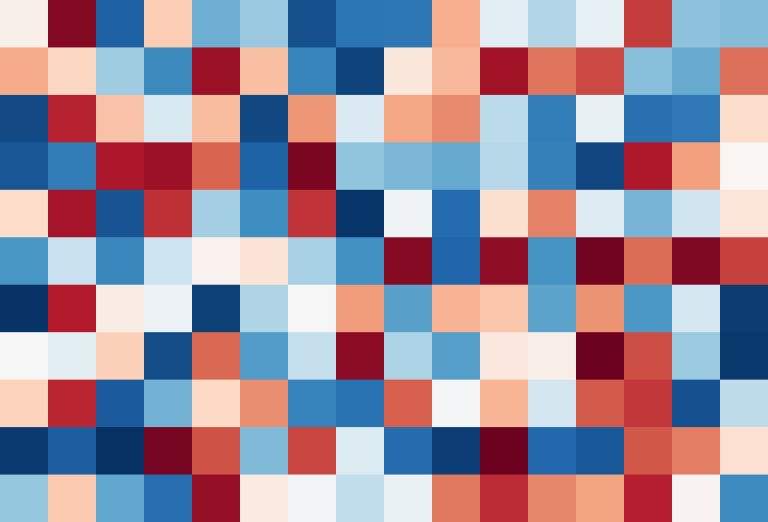
This pattern is drawn by a Shadertoy shader. Its source:

```glsl
// A mosaic of flat rectangles, 16 across and 11 down, in a red-white-blue scale.
// Each cell number is shuffled by a bijective hash, so the tones are spread
// evenly over the scale; cell borders are box filtered over one pixel.

#define COLUMNS 16
#define ROWS 11
#define SHUFFLE_SEED 77u
#define SHUFFLE_ROUNDS 5
#define BLUE_BIAS 0.30   // shifts the middle tones towards blue

const int STOPS = 11;
const vec3 SCALE[STOPS] = vec3[STOPS](
    vec3(103, 0, 31),    vec3(178, 24, 43),   vec3(214, 96, 77),
    vec3(244, 165, 130), vec3(253, 219, 199), vec3(247, 247, 247),
    vec3(209, 229, 240), vec3(146, 197, 222), vec3(67, 147, 195),
    vec3(33, 102, 172),  vec3(5, 48, 97));

// Piecewise linear colour scale, dark red at 0 to dark blue at 1.
vec3 divergingScale(float t) {
    float s = clamp(t, 0.0, 1.0) * float(STOPS - 1);
    int i = min(int(s), STOPS - 2);
    return mix(SCALE[i], SCALE[i + 1], s - float(i)) / 255.0;
}

// Bijective scramble of one byte.
uint scrambleByte(uint x) {
    for (int i = 0; i < SHUFFLE_ROUNDS; i++) {
        x = (x * 181u + SHUFFLE_SEED + uint(i) * 59u) & 255u;
        x ^= x >> 3;
        x = (x * 109u) & 255u;
        x ^= x >> 4;
    }
    return x;
}

// Permutation of the cell numbers: rescramble until back in range.
uint shuffledRank(uint cellNumber) {
    uint total = uint(COLUMNS * ROWS);
    uint rank = scrambleByte(cellNumber);
    for (int i = 0; i < 256 && rank >= total; i++) rank = scrambleByte(rank);
    return rank;
}

vec3 cellColor(ivec2 cell) {
    cell = clamp(cell, ivec2(0), ivec2(COLUMNS, ROWS) - 1);
    uint rank = shuffledRank(uint(cell.y * COLUMNS + cell.x));
    float tone = (float(rank) + 0.5) / float(COLUMNS * ROWS);
    tone += BLUE_BIAS * tone * tone * (1.0 - tone);
    return divergingScale(tone);
}

void mainImage(out vec4 fragColor, in vec2 fragCoord) {
    vec2 cellsPerPixel = vec2(COLUMNS, ROWS) / iResolution.xy;
    vec2 p = fragCoord * cellsPerPixel;

    // Nearest grid corner and the pixel's coverage on its upper right side.
    vec2 corner = floor(p + 0.5);
    vec2 coverage = clamp((p - corner) / cellsPerPixel + 0.5, 0.0, 1.0);
    ivec2 c = ivec2(corner);

    vec3 below = mix(cellColor(c - 1), cellColor(c - ivec2(0, 1)), coverage.x);
    vec3 above = mix(cellColor(c - ivec2(1, 0)), cellColor(c), coverage.x);
    fragColor = vec4(mix(below, above, coverage.y), 1.0);
}
```
